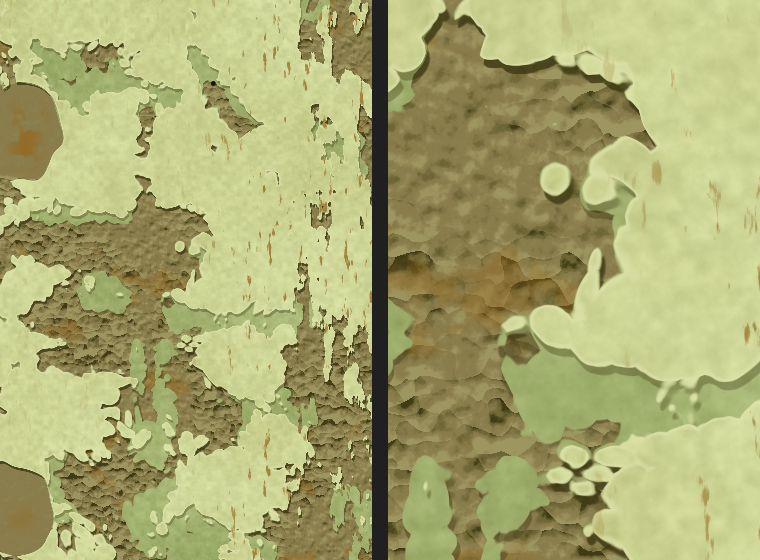
Left: the whole. Right: its middle third, enlarged.
Give the GLSL for this texture, as a Shadertoy shader.

```glsl
const vec3 PAINT = vec3(0.80, 0.83, 0.58);
const vec3 PAINT_RIM = vec3(0.87, 0.89, 0.67);
const vec3 UNDERCOAT = vec3(0.63, 0.69, 0.43);
const vec3 BARE_LIGHT = vec3(0.62, 0.59, 0.38);
const vec3 BARE = vec3(0.54, 0.49, 0.30);
const vec3 BARE_DARK = vec3(0.43, 0.40, 0.21);
const vec3 SHADOW = vec3(0.25, 0.23, 0.08);
const vec3 RUST = vec3(0.58, 0.41, 0.13);
const vec2 TO_LIGHT = vec2(-0.0022, 0.0050);
const float BASE_WEAR = -0.25;
const float EDGE_SOFT = 0.018;
const float CHIP_SCALE = 48.0;
const float FLAKE_SCALE = 80.0;

float hash(vec2 p) {
    return fract(sin(dot(p, vec2(127.1, 311.7))) * 43758.5453);
}

float noise(vec2 p) {
    vec2 i = floor(p), f = fract(p);
    f = f * f * (3.0 - 2.0 * f);
    return mix(mix(hash(i), hash(i + vec2(1, 0)), f.x),
               mix(hash(i + vec2(0, 1)), hash(i + vec2(1, 1)), f.x), f.y);
}

float fbm(vec2 p) {
    float sum = 0.0, amp = 0.5;
    for (int i = 0; i < 6; i++) {
        sum += amp * noise(p);
        p = mat2(1.6, 1.2, -1.2, 1.6) * p + 7.3;
        amp *= 0.5;
    }
    return sum;
}

// Nearest cell: distance, height above its centre, random id
vec3 cells(vec2 p) {
    vec2 base = floor(p);
    vec3 best = vec3(9.0, 0.0, 0.0);
    for (int y = -1; y <= 1; y++)
    for (int x = -1; x <= 1; x++) {
        vec2 id = base + vec2(x, y);
        vec2 d = p - id - vec2(hash(id), hash(id + 57.0));
        if (length(d) < best.x) best = vec3(length(d), d.y, hash(id + 19.0));
    }
    return best;
}

// Soft stroke of damage between two points
float seam(vec2 p, vec2 a, vec2 b, float width) {
    vec2 ab = b - a;
    float d = length(p - a - ab * clamp(dot(p - a, ab) / dot(ab, ab), 0.0, 1.0)) / width;
    return exp(-d * d);
}

// Rounded bare patches on the left side, positive inside
float patches(vec2 p) {
    float upper = length((p - vec2(0.035, 0.765)) / vec2(0.070, 0.088));
    float lower = length((p - vec2(0.020, 0.085)) / vec2(0.075, 0.085));
    return 1.0 - min(upper, lower) + 0.3 * (noise(p * 28.0) - 0.5);
}

float greenBand(vec2 p) {
    return max(seam(p, vec2(0.31, 0.435), vec2(0.54, 0.435), 0.022),
               0.8 * seam(p, vec2(0.20, 0.86), vec2(0.31, 0.83), 0.025));
}

float rightStrip(vec2 p) {
    return smoothstep(0.48, 0.57, p.x + 0.03 * (noise(p * 12.0) - 0.5));
}

// Negative where the top paint survives
float wear(vec2 p) {
    vec2 q = p + 0.03 * (vec2(noise(p * 17.0), noise(p * 17.0 + 40.0)) - 0.5);
    float w = BASE_WEAR + 2.2 * (fbm(q * 7.0) - 0.49);
    float z = seam(q, vec2(0.262, 0.26), vec2(0.262, 0.80), 0.024);
    z = max(z, seam(q, vec2(0.0, 0.555), vec2(0.24, 0.565), 0.032));
    z = max(z, seam(q, vec2(0.0, 0.435), vec2(0.28, 0.425), 0.026));
    z = max(z, 0.8 * seam(q, vec2(0.0, 0.355), vec2(0.24, 0.36), 0.030));
    z = max(z, 0.9 * seam(q, vec2(0.32, 0.33), vec2(0.39, 0.25), 0.045));
    z = max(z, seam(q, vec2(0.14, 0.13), vec2(0.26, 0.13), 0.050));
    z = max(z, 0.8 * seam(q, vec2(0.27, 0.63), vec2(0.44, 0.55), 0.012));
    z = max(z, 0.8 * seam(q, vec2(0.27, 0.73), vec2(0.39, 0.74), 0.014));
    z = max(z, seam(q, vec2(0.35, 0.91), vec2(0.42, 0.78), 0.018));
    z = max(z, 1.0 - smoothstep(0.03, 0.13, q.y));
    z = max(z, 0.6 * (1.0 - smoothstep(0.0, 0.05, q.x)));
    z = max(z, 0.7 * greenBand(q));
    w += 0.58 * z;
    // Vertical weathering along the right side
    float streak = 2.0 * (fbm(p * vec2(48.0, 15.0)) - 0.49);
    w += rightStrip(p) * (0.36 + streak + 0.2 * smoothstep(0.75, 0.95, p.y));
    w += 0.35 * (cells(q * CHIP_SCALE).x - 0.42);
    return max(w, 2.0 * patches(p));
}

float cover(float w) {
    return 1.0 - smoothstep(-EDGE_SOFT, EDGE_SOFT, w);
}

// Bare ground with small curled flakes lit from above
vec3 bareWall(vec2 p, float inPatch) {
    vec2 q = p + 0.012 * (vec2(noise(p * 70.0), noise(p * 70.0 + 31.0)) - 0.5);
    vec3 flake = cells(q * FLAKE_SCALE * vec2(0.85, 1.1));
    float rough = smoothstep(0.30, 0.55, noise(p * 13.0 + 5.0)) * (1.0 - inPatch);
    rough *= 1.0 - 0.7 * seam(p, vec2(0.262, 0.3), vec2(0.262, 0.75), 0.02);
    float relief = fbm(p * 95.0) - fbm((p + TO_LIGHT) * 95.0);
    float tone = 0.56 + rough * (0.45 * (flake.z - 0.5) - 0.65 * flake.y)
               + relief * mix(1.1, 0.25, inPatch);
    vec3 c = mix(SHADOW, BARE_DARK, smoothstep(0.02, 0.25, tone));
    c = mix(c, BARE, smoothstep(0.25, 0.50, tone));
    return mix(c, BARE_LIGHT, smoothstep(0.55, 0.85, tone));
}

void mainImage(out vec4 fragColor, in vec2 fragCoord) {
    vec2 p = fragCoord / iResolution.y;
    float w = wear(p), wLit = wear(p + TO_LIGHT);
    float inPatch = smoothstep(0.0, 0.04, patches(p));
    float grain = fbm(p * 110.0) - 0.49;
    float stain = fbm(p * 9.0 + 80.0) - 0.49;

    // Ground and rust
    vec3 color = bareWall(p, inPatch);
    float core = seam(p, vec2(0.045, 0.73), vec2(0.05, 0.79), 0.028)
               + 0.4 * seam(p, vec2(0.03, 0.07), vec2(0.06, 0.08), 0.02);
    float rust = core * smoothstep(0.36, 0.60, fbm(p * 45.0));
    rust += 0.5 * (1.0 - inPatch) * smoothstep(0.62, 0.75, fbm(p * 22.0 + 11.0));
    color = mix(color, RUST, 0.85 * min(rust, 1.0));

    // Older green coat, of uneven thickness
    float thickness = 0.01 + 0.42 * smoothstep(0.48, 0.72, noise(p * 11.0 + 23.0));
    thickness = (thickness + 0.6 * greenBand(p)) * (1.0 - inPatch);
    float under = cover(w - thickness), underLit = cover(wLit - thickness);
    color = mix(color, SHADOW, 0.45 * underLit * (1.0 - under));
    color = mix(color, UNDERCOAT + 0.14 * grain + 0.12 * stain, under);

    // Pale top coat with cast shadow and curled bright rim
    float top = cover(w), topLit = cover(wLit);
    color = mix(color, SHADOW, mix(0.72, 0.35, under) * topLit * (1.0 - top));
    vec3 pale = PAINT + 0.13 * grain + vec3(0.08, 0.10, 0.14) * stain;
    pale = mix(pale, PAINT_RIM, 0.7 * smoothstep(-0.09, -0.02, w));
    float run = smoothstep(0.67, 0.76, fbm(p * vec2(110.0, 32.0) + 3.0));
    float runZone = 0.15 + 0.85 * smoothstep(0.32, 0.46, p.x);
    pale = mix(pale, RUST, 0.75 * run * runZone);
    color = mix(color, pale, top);

    // Small drilled hole
    float hole = length(p - vec2(0.381, 0.851));
    color = mix(color, SHADOW * 0.25, 1.0 - smoothstep(0.003, 0.0055, hole));
    fragColor = vec4(clamp(color, 0.0, 1.0), 1.0);
}
```
